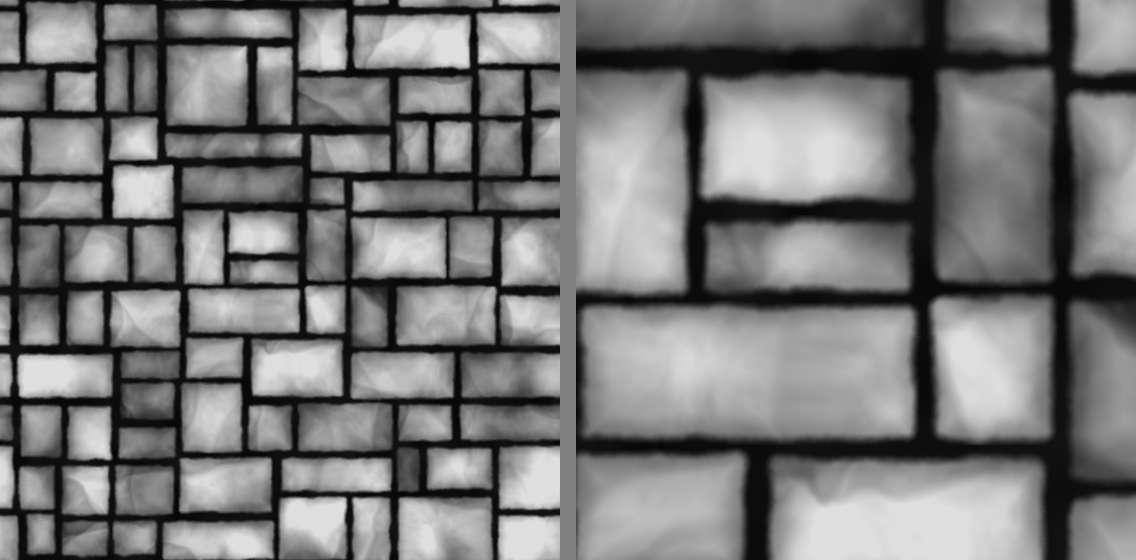
Left: the whole. Right: its middle third, enlarged.
A three.js fragment shader for this texture map:

```glsl
// Seamless wall of irregular squared stones with dark soft joints.
// A wrapping pinwheel grid of blocks, some of them cut again, gives the stones,
// which are then shaded with cloudy noise, chipped facets and worn edges.
varying vec2 vUv;

const vec2 BLOCKS = vec2(6.0, 10.0); // even counts, so that the pinwheel wraps

float hash(vec2 p) {
  vec3 q = fract(p.xyx * 0.1031);
  q += dot(q, q.yzx + 33.33);
  return fract((q.x + q.y) * q.z);
}

// Value noise that repeats after n cells
float noise(vec2 p, float n) {
  vec2 i = floor(p) + 0.5, f = fract(p);
  f = f * f * f * (f * (f * 6.0 - 15.0) + 10.0);
  vec2 a = mod(i, n), b = mod(i + 1.0, n);
  return mix(mix(hash(a), hash(vec2(b.x, a.y)), f.x),
             mix(hash(vec2(a.x, b.y)), hash(b), f.x), f.y);
}

float fbm(vec2 uv, float n) {
  float sum = 0.0, amp = 0.5;
  for (int i = 0; i < 5; i++) {
    sum += amp * noise(uv * n + 0.37 * float(i), n);
    n *= 2.0;
    amp *= 0.5;
  }
  return sum / 0.97;
}

float shift(vec2 corner) {
  return hash(mod(corner + 0.5, BLOCKS) + 11.0) - 0.5;
}

// Rectangle of a block: joints run through alternate corners up or across
void blockRect(vec2 c, out vec2 lo, out vec2 hi) {
  float odd = mod(c.x + c.y + 8.0, 2.0);
  lo = c + vec2(0.75 * shift(c + vec2(0.0, odd)), 0.65 * shift(c + vec2(1.0 - odd, 0.0)));
  hi = c + 1.0 + vec2(0.75 * shift(c + vec2(1.0, 1.0 - odd)), 0.65 * shift(c + vec2(odd, 1.0)));
}

// Finds the stone around p and returns its seed
float findStone(vec2 p, out vec2 lo, out vec2 hi) {
  float seed = 0.0;
  lo = floor(p);
  hi = lo + 1.0;
  for (int k = 0; k < 9; k++) {
    vec2 c = floor(p) + vec2(mod(float(k), 3.0), floor((float(k) + 0.5) / 3.0)) - 1.0;
    vec2 a, b;
    blockRect(c, a, b);
    if (all(greaterThanEqual(p, a)) && all(lessThan(p, b))) {
      lo = a;
      hi = b;
      seed = 100.0 * hash(mod(c + 0.5, BLOCKS) + 47.0);
    }
  }
  for (int k = 0; k < 3; k++) {
    vec2 size = (hi - lo) / BLOCKS;
    if (size.x * size.y < mix(0.011, 0.032, hash(vec2(seed, 1.0)))) break;
    vec2 cut = mix(lo, hi, mix(0.27, 0.73, hash(vec2(seed, 2.0))));
    float side;
    if (size.x > size.y * mix(0.75, 1.45, hash(vec2(seed, 3.0)))) {
      side = step(cut.x, p.x);
      if (side < 0.5) hi.x = cut.x; else lo.x = cut.x;
    } else {
      side = step(cut.y, p.y);
      if (side < 0.5) hi.y = cut.y; else lo.y = cut.y;
    }
    seed = 100.0 * hash(vec2(seed, 5.0 + side));
  }
  return seed;
}

void main() {
  vec2 lo, hi, p = vUv * BLOCKS;
  float seed = findStone(p, lo, hi);

  // Uneven joint width on every side
  lo += BLOCKS * (0.0035 + 0.006 * vec2(hash(vec2(seed, 11.0)), hash(vec2(seed, 12.0))));
  hi -= BLOCKS * (0.0035 + 0.006 * vec2(hash(vec2(seed, 13.0)), hash(vec2(seed, 14.0))));
  vec2 halfSize = 0.5 * (hi - lo) / BLOCKS;
  vec2 local = (p - 0.5 * (lo + hi)) / BLOCKS;

  // Rounded box with a ragged outline
  float rough = fbm(vUv, 40.0) - 0.5;
  vec2 q = abs(local) - halfSize + 0.005;
  float d = length(max(q, 0.0)) + min(max(q.x, q.y), 0.0) - 0.005 + 0.007 * rough;

  // Cloudy tone, lighter on large stones and towards the middle
  vec2 warp = vec2(noise(vUv * 16.0, 16.0), noise(vUv * 16.0 + 5.3, 16.0)) - 0.5;
  float cloud = fbm(vUv + 0.035 * warp, 11.0) - 0.5;
  float tone = mix(0.43, 0.65, hash(vec2(seed, 21.0))) + 0.7 * cloud;
  tone += 0.11 * smoothstep(0.015, 0.06, min(halfSize.x, halfSize.y));
  tone += 0.09 * smoothstep(0.0, 0.045, -d);

  // Chipped facets: crisper on one side, fading out on the other
  for (int i = 0; i < 2; i++) {
    float s = 31.0 + 4.0 * float(i);
    float angle = 6.2832 * hash(vec2(seed, s));
    float reach = mix(0.2, 0.8, hash(vec2(seed, s + 1.0)));
    vec2 dir = vec2(cos(angle), sin(angle));
    float t = dot(local, dir) - reach * dot(halfSize, abs(dir)) + 0.06 * cloud + 0.02 * warp.x;
    float depth = 0.22 * hash(vec2(seed, s + 2.0));
    tone -= depth * smoothstep(-0.004, 0.007, t) * exp(-max(t, 0.0) / 0.04);
  }

  // Worn edges, then the dark joint
  tone *= mix(0.74, 1.0, smoothstep(-0.002, 0.018, -d + 0.01 * cloud));
  float joint = 0.025 + 0.05 * noise(vUv * 32.0, 32.0);
  float stone = smoothstep(0.004, -0.004, d);
  gl_FragColor = vec4(vec3(mix(joint, clamp(tone, 0.15, 0.87), stone)), 1.0);
}
```
